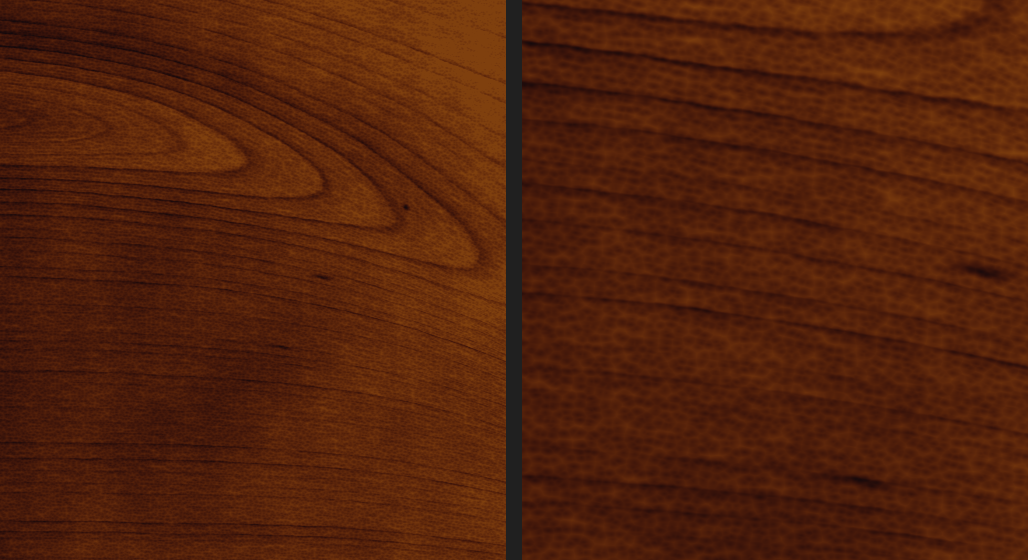
Left, the full canvas; right, a detail of the centre.
This texture is drawn by a Shadertoy shader. Its source:

```glsl
#define DARK_WOOD vec3(0.21, 0.07, 0.038)
#define MID_WOOD vec3(0.335, 0.118, 0.036)
#define LIGHT_WOOD vec3(0.465, 0.224, 0.052)
#define RING_GAP 0.135
#define RING_DEPTH 0.62
#define RING_STRETCH 6.3
#define FIBRE_DEPTH 0.30
#define GRAIN_DEPTH 0.40
#define MOTTLE_DEPTH 0.30

float hash(vec2 p) {
    return fract(sin(dot(p, vec2(127.1, 311.7))) * 43758.545);
}

// Distance to the nearest jittered cell point, centred near zero
float cells(vec2 p) {
    vec2 id = floor(p), f = fract(p);
    float nearest = 2.0;
    for (int j = -1; j <= 1; j++)
        for (int i = -1; i <= 1; i++) {
            vec2 o = vec2(i, j);
            vec2 jitter = vec2(hash(id + o), hash(id + o + 57.3));
            nearest = min(nearest, length(o + jitter - f));
        }
    return nearest - 0.45;
}

// Layered sines for slow bends and blotches
float waves(vec2 p) {
    float sum = 0.0, amp = 0.5;
    for (int i = 0; i < 4; i++) {
        sum += amp * sin(p.x + 1.7 * sin(p.y + float(i))) * cos(p.y * 0.9 - p.x * 0.3);
        p = mat2(1.5, 1.1, -1.1, 1.5) * p + 2.3;
        amp *= 0.55;
    }
    return sum;
}

// Height above the drooping grain axis; the droop fades away from it
float acrossGrain(vec2 p) {
    float droop = p.x * (0.05 + 0.28 * p.x);
    float d = p.y - 0.79 + droop;
    return p.y - 0.79 + droop / (1.0 + (d < 0.0 ? 14.0 : 5.0) * d * d);
}

// Growth lines: crisp on the inner side, fading outwards; bold near the heart
float growthLines(float r, float halo) {
    float id = floor(r / RING_GAP), sum = 0.0;
    for (int k = -2; k <= 1; k++) {
        float n = id + float(k);
        float heart = 1.0 - smoothstep(7.0, 10.0, n);
        float jitter = mix(0.75, 0.22, heart) * hash(vec2(n, 4.0));
        float d = r - (n + jitter) * RING_GAP;
        float strength = mix(0.12, 1.0, pow(hash(vec2(n, 9.0)), 1.3));
        strength = mix(strength, n < 3.5 ? 0.45 : 0.85 + 0.2 * strength, heart);
        float edge = d < 0.0 ? smoothstep(-0.012, 0.0, d) : exp(-d / halo);
        float core = exp(-d * d / 0.00016);
        sum += strength * (0.75 * edge + 0.45 * core);
    }
    return sum;
}

// Small dark knots, drawn out along the grain
float knots(vec2 p) {
    float sum = 0.0;
    for (int i = 0; i < 3; i++) {
        float n = float(i);
        vec2 centre = vec2(0.725 - 0.15 * n + 0.04 * n * (n - 1.0), 0.63 - 0.125 * n);
        vec2 size = vec2(0.005 + 0.012 * min(n, 1.0), 0.005 - 0.001 * n);
        vec2 q = p - centre;
        q.y += 0.15 * q.x + 0.001 * sin(q.x * 200.0);
        sum += exp(-dot(q / size, q / size)) * (1.0 - 0.3 * n);
    }
    return sum;
}

void mainImage(out vec4 fragColor, in vec2 fragCoord) {
    vec2 p = fragCoord / iResolution.y;
    float v = acrossGrain(p) + 0.0025 * waves(p * vec2(7.0, 9.0));
    vec2 grain = vec2(p.x, v);

    // Nested tongues: long ellipses around the axis
    float r = length(vec2(p.x + 0.1, v * RING_STRETCH));
    r += 0.014 * waves(p * vec2(9.0, 13.0)) + 0.006 * cells(p * vec2(70.0, 130.0));
    float far = smoothstep(0.85, 1.4, r);

    // Broad light and shade
    float tone = 0.38 + 0.50 * p.x + 0.34 * smoothstep(0.95, 1.75, p.x + p.y);
    tone -= 0.16 * (1.0 - smoothstep(0.0, 0.16, p.x));
    tone += 0.14 * (1.0 - far);
    float band = (r - 0.95) / 0.24;
    tone -= mix(0.06, 0.34, smoothstep(-0.02, 0.06, v)) * exp(-band * band);
    tone += 0.18 * smoothstep(0.26, 0.30, r) * (1.0 - smoothstep(0.50, 0.57, r));
    vec2 shade = (p - vec2(0.42, 0.32)) / vec2(0.22, 0.20);
    tone -= 0.22 * exp(-dot(shade, shade));
    tone += MOTTLE_DEPTH * (0.6 * waves(p * vec2(11.0, 8.0)) + 0.5 * cells(p * vec2(13.0, 9.0)));

    // Rings, with breaks along their length
    float broken = 0.9 + mix(0.3, 0.8, far) * cells(grain * vec2(12.0, 70.0));
    float lines = growthLines(r, mix(0.045, 0.03, far));
    tone -= RING_DEPTH * mix(0.95, 0.65, far) * broken * lines;
    tone += 0.06 * (1.0 - far) * sin(r * 190.0 + 3.0 * waves(p * 18.0));

    // Fibres and pores
    tone += FIBRE_DEPTH * cells(grain * vec2(42.0, 190.0));
    tone += 0.6 * FIBRE_DEPTH * cells(grain * vec2(14.0, 95.0) + 31.0);
    tone += GRAIN_DEPTH * cells(p * vec2(160.0, 210.0) + 7.0);
    tone -= 1.2 * knots(p);

    tone = clamp(tone, -0.55, 1.12);
    vec3 wood = mix(mix(DARK_WOOD, MID_WOOD, tone), mix(MID_WOOD, LIGHT_WOOD, tone), tone);
    fragColor = vec4(max(wood, vec3(0.07, 0.02, 0.015)), 1.0);
}
```
